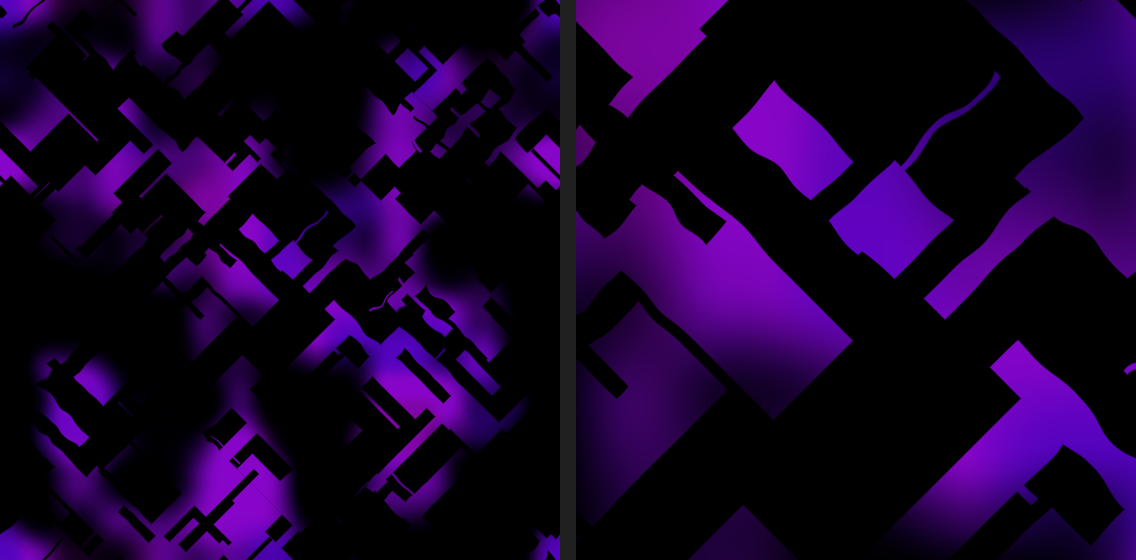
Left: the whole. Right: its middle third, enlarged.
A Shadertoy shader for this background:

```glsl
// Violet neon slabs on black: diagonal rectangles are added and cut in layers
// on a rotated cell grid, their edges are roughened, and a soft cloud of light
// fades them in and out. Grid and noise wrap, so the canvas tiles.

#define GLOW_SCALE 7.0      // light patches across the canvas
#define GLOW_LOW 0.36       // noise level where light begins
#define GLOW_HIGH 0.80      // noise level of full light
#define HUE_SCALE 8.0       // hue patches across the canvas
#define ROUGH_SCALE 44.0    // edge bumps across the canvas
#define ROUGH_AMOUNT 0.011  // depth of the edge bumps
#define VIOLET vec3(0.53, 0.02, 0.78)
#define INDIGO vec3(0.33, 0.01, 0.74)
#define MAGENTA vec3(0.46, 0.01, 0.46)

// Integer hash: three random values in 0..1
vec3 hash3(vec3 cell) {
    uvec3 v = uvec3(ivec3(cell)) * 1664525u + 1013904223u;
    v.x += v.y * v.z; v.y += v.z * v.x; v.z += v.x * v.y;
    v ^= v >> 16u;
    v.x += v.y * v.z; v.y += v.z * v.x; v.z += v.x * v.y;
    return vec3(v >> 8u) / 16777216.0;
}

// Whole-number remainder, safe against rounding
float wrap(float i, float n) { return i - n * floor((i + 0.5) / n); }

// Value noise with n cells across the canvas
float noise(vec2 p, float n, float seed) {
    p *= n;
    vec2 i = floor(p), f = p - i;
    f = f * f * (3.0 - 2.0 * f);
    float x0 = wrap(i.x, n), x1 = wrap(i.x + 1.0, n);
    float y0 = wrap(i.y, n), y1 = wrap(i.y + 1.0, n);
    float low = mix(hash3(vec3(x0, y0, seed)).x, hash3(vec3(x1, y0, seed)).x, f.x);
    float high = mix(hash3(vec3(x0, y1, seed)).x, hash3(vec3(x1, y1, seed)).x, f.x);
    return mix(low, high, f.y);
}

// The diagonal grid repeats under the shifts (n, n) and (n, -n)
vec2 wrapDiagonal(vec2 c, float n) {
    float k = floor((c.x + 0.5) / n);
    return vec2(c.x - k * n, wrap(c.y - k * n, 2.0 * n));
}

// Signed distance, in canvas units, to one random rectangle per cell.
// Ranges hold the least and greatest half size, in cells.
float slabs(vec2 d, float n, vec2 longRange, vec2 thinRange, float share, float seed) {
    d *= n;
    vec2 base = floor(d);
    float dist = 4.0;
    for (int y = -1; y <= 1; y++)
    for (int x = -1; x <= 1; x++) {
        vec2 cell = base + vec2(x, y);
        vec2 id = wrapDiagonal(cell, n);
        vec3 place = hash3(vec3(id, seed));
        vec3 form = hash3(vec3(id, seed + 50.0));
        if (place.z > share) continue;
        vec2 size = vec2(mix(longRange.x, longRange.y, form.x),
                         mix(thinRange.x, thinRange.y, form.y));
        if (form.z < 0.5) size = size.yx;
        vec2 q = abs(d - cell - 0.25 - 0.5 * place.xy) - size;
        dist = min(dist, max(q.x, q.y));
    }
    return dist / (n * sqrt(2.0));
}

void mainImage(out vec4 fragColor, in vec2 fragCoord) {
    vec2 p = fragCoord / iResolution.xy;
    float pixel = 1.0 / min(iResolution.x, iResolution.y);

    // Roughen edges in some places, leave them straight in others
    vec2 bump = vec2(noise(p, ROUGH_SCALE, 1.0), noise(p, ROUGH_SCALE, 2.0)) - 0.5;
    float rough = smoothstep(0.3, 0.8, noise(p, 9.0, 3.0));
    vec2 w = p + bump * ROUGH_AMOUNT * rough;
    vec2 d = vec2(w.x + w.y, w.x - w.y);

    // Add broad slabs, cut square voids, add bars, cut slots, add slivers
    float shape = slabs(d, 5.0, vec2(0.45, 0.98), vec2(0.16, 0.42), 0.9, 11.0);
    shape = max(shape, -slabs(d, 4.0, vec2(0.28, 0.5), vec2(0.24, 0.44), 0.55, 12.0));
    shape = min(shape, slabs(d, 7.0, vec2(0.4, 0.98), vec2(0.07, 0.2), 0.5, 13.0));
    shape = max(shape, -slabs(d, 8.0, vec2(0.25, 0.85), vec2(0.02, 0.12), 0.35, 14.0));
    shape = min(shape, slabs(d, 11.0, vec2(0.2, 0.8), vec2(0.015, 0.05), 0.1, 15.0));
    float mask = 1.0 - smoothstep(-0.9 * pixel, 0.9 * pixel, shape);

    // Soft light, dimming towards blue
    float cloud = 0.72 * noise(p, GLOW_SCALE, 31.0) + 0.28 * noise(p, 2.0 * GLOW_SCALE, 32.0);
    float light = smoothstep(GLOW_LOW, GLOW_HIGH, cloud);
    float hue = noise(p, HUE_SCALE, 23.0);
    vec3 tint = mix(VIOLET, INDIGO, smoothstep(0.55, 0.95, hue));
    tint = mix(tint, MAGENTA, smoothstep(0.35, 0.05, hue) * (1.0 - 0.6 * light));
    vec3 color = tint * pow(vec3(light), vec3(1.12, 1.1, 0.92));

    fragColor = vec4(color * mask + vec3(0.0, 0.0, 0.004), 1.0);
}
```
